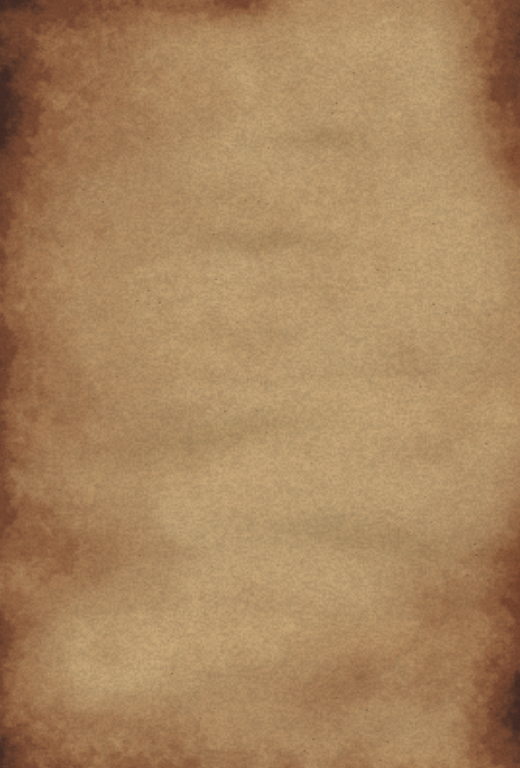
A Shadertoy shader for this texture:

```glsl
float hash(vec2 p) {
    vec3 q = fract(p.xyx * vec3(0.1031, 0.1030, 0.0973));
    q += dot(q, q.yzx + 33.33);
    return fract((q.x + q.y) * q.z);
}

float noise(vec2 p) {
    vec2 i = floor(p), f = fract(p);
    f = f * f * (3.0 - 2.0 * f);
    return mix(mix(hash(i), hash(i + vec2(1, 0)), f.x),
               mix(hash(i + vec2(0, 1)), hash(i + vec2(1, 1)), f.x), f.y);
}

float fbm(vec2 p) {
    float sum = 0.0, gain = 0.5;
    for (int i = 0; i < 5; i++) {
        sum += gain * noise(p);
        p = mat2(1.6, 1.2, -1.2, 1.6) * p + 17.3;
        gain *= 0.55;
    }
    return sum - 0.53;
}

// Soft elliptical spot
float spot(vec2 p, vec2 centre, vec2 radius) {
    vec2 d = (p - centre) / radius;
    return exp(-dot(d, d));
}

// Soft fold, tilted by slope
float crease(vec2 p, vec2 centre, vec2 radius, float slope) {
    p.y -= slope * (p.x - centre.x);
    return spot(p, centre, radius);
}

// Paper tone from clean (0) to scorched (1)
vec3 paperTone(float wear) {
    vec3 c = mix(vec3(0.73, 0.61, 0.44), vec3(0.675, 0.535, 0.375), smoothstep(0.0, 0.2, wear));
    c = mix(c, vec3(0.62, 0.46, 0.31), smoothstep(0.2, 0.4, wear));
    c = mix(c, vec3(0.56, 0.38, 0.25), smoothstep(0.4, 0.58, wear));
    c = mix(c, vec3(0.46, 0.28, 0.19), smoothstep(0.58, 0.82, wear));
    return mix(c, vec3(0.27, 0.17, 0.14), smoothstep(0.82, 1.25, wear));
}

float edgeWear(vec2 p) {
    float left = 0.34 * exp(-max(p.x, 0.0) / 0.03) + 0.36 * exp(-p.x * p.x / 0.07);
    float right = 0.22 * exp((min(p.x, 1.0) - 1.0) / 0.04);
    float top = exp((min(p.y, 1.0) - 1.0) / 0.03) * mix(0.32, 0.12, smoothstep(0.45, 0.65, p.x));
    float bottom = 0.12 * exp(-max(p.y, 0.0) / 0.02) + 0.32 * exp(-max(p.y, 0.0) / 0.09);
    return left + right + top + bottom;
}

float stains(vec2 p) {
    // Upper corners and margin
    float w = 0.20 * spot(p, vec2(0.0, 1.0), vec2(0.38, 0.22));
    w += 0.22 * spot(p, vec2(0.09, 0.985), vec2(0.11, 0.03));
    w += 0.32 * spot(p, vec2(0.48, 1.0), vec2(0.09, 0.03));
    w += 0.26 * spot(p, vec2(0.0, 0.86), vec2(0.05, 0.08));
    w += 0.75 * spot(p, vec2(1.0, 0.96), vec2(0.12, 0.06));
    w += 0.62 * spot(p, vec2(0.99, 0.875), vec2(0.08, 0.05));
    w += 0.30 * spot(p, vec2(1.0, 0.79), vec2(0.06, 0.05));
    w += 0.15 * spot(p, vec2(0.34, 0.86), vec2(0.10, 0.05));
    // Lower corners and margin
    w += 0.36 * spot(p, vec2(1.02, 0.26), vec2(0.07, 0.07));
    w += 0.78 * spot(p, vec2(1.02, 0.085), vec2(0.11, 0.08));
    w += 0.36 * spot(p, vec2(0.89, 0.23), vec2(0.13, 0.08));
    w += 0.24 * spot(p, vec2(0.72, 0.12), vec2(0.20, 0.04));
    w += 0.18 * spot(p, vec2(0.12, 0.29), vec2(0.10, 0.04));
    w += 0.14 * spot(p, vec2(0.30, 0.03), vec2(0.12, 0.05));
    // Pale patches
    w -= 0.36 * spot(p, vec2(0.19, 0.15), vec2(0.12, 0.07));
    w -= 0.15 * spot(p, vec2(0.80, 0.95), vec2(0.09, 0.05));
    w -= 0.13 * spot(p, vec2(0.36, 0.335), vec2(0.05, 0.025));
    return w;
}

float folds(vec2 p) {
    float f = 0.7 * crease(p, vec2(0.64, 0.82), vec2(0.10, 0.018), 0.02);
    f += 0.9 * crease(p, vec2(0.53, 0.682), vec2(0.12, 0.016), 0.0);
    f += 0.8 * crease(p, vec2(0.41, 0.43), vec2(0.17, 0.022), 0.10);
    f += 0.75 * crease(p, vec2(0.72, 0.295), vec2(0.16, 0.024), -0.08);
    f += 0.3 * crease(p, vec2(0.72, 0.51), vec2(0.25, 0.007), 0.02);
    return f;
}

void mainImage(out vec4 fragColor, in vec2 fragCoord) {
    vec2 uv = fragCoord / iResolution.xy;
    vec2 p = fragCoord / iResolution.y;

    // Irregular stain borders
    vec2 warp = vec2(fbm(p * 9.0), fbm(p * 9.0 + 41.0));
    vec2 q = uv + warp * vec2(0.05, 0.04);
    float wear = max(edgeWear(q) + stains(q), 0.0);

    // Mottling and spatter strengthen where the paper is worn
    float cloud = fbm(p * vec2(7.0, 11.0) + 5.0);
    float mottle = fbm(p * 32.0 + 23.0);
    float spatter = fbm(p * 110.0 + 57.0);
    float worn = smoothstep(0.08, 0.6, wear);
    wear += 0.05 + cloud * mix(0.26, 0.40, worn) + mottle * mix(0.10, 0.40, worn);
    wear += spatter * mix(0.06, 0.32, worn);
    vec3 col = paperTone(wear);

    // Folds and faint horizontal waves
    col *= 1.0 - folds(uv + warp * 0.03) * vec3(0.11, 0.13, 0.17);
    col *= 1.0 + 0.08 * fbm(vec2(p.x * 4.0, p.y * 19.0) + 61.0);

    // Reddish burn along the right margin
    float burn = spot(q, vec2(1.0, 0.26), vec2(0.05, 0.07)) + spot(q, vec2(1.0, 0.80), vec2(0.05, 0.04));
    col = mix(col, vec3(0.42, 0.20, 0.12), 0.35 * burn);

    // Fibres and grain
    float fibre = noise(p * vec2(170.0, 310.0)) - 0.5;
    float grain = noise(p * 397.0 + 9.0) - 0.5;
    col *= 1.0 + 0.065 * fibre + 0.10 * grain;

    // Sparse flecks of varied depth
    vec2 cell = floor(p * 70.0);
    vec2 offset = 0.25 + 0.5 * vec2(hash(cell + 3.0), hash(cell + 8.0));
    float fleck = 1.0 - smoothstep(0.02, 0.16, length((fract(p * 70.0) - offset) * vec2(0.8, 1.1)));
    col *= 1.0 - 0.2 * hash(cell + 19.0) * fleck * step(0.96, hash(cell + 71.0));

    fragColor = vec4(col, 1.0);
}
```
